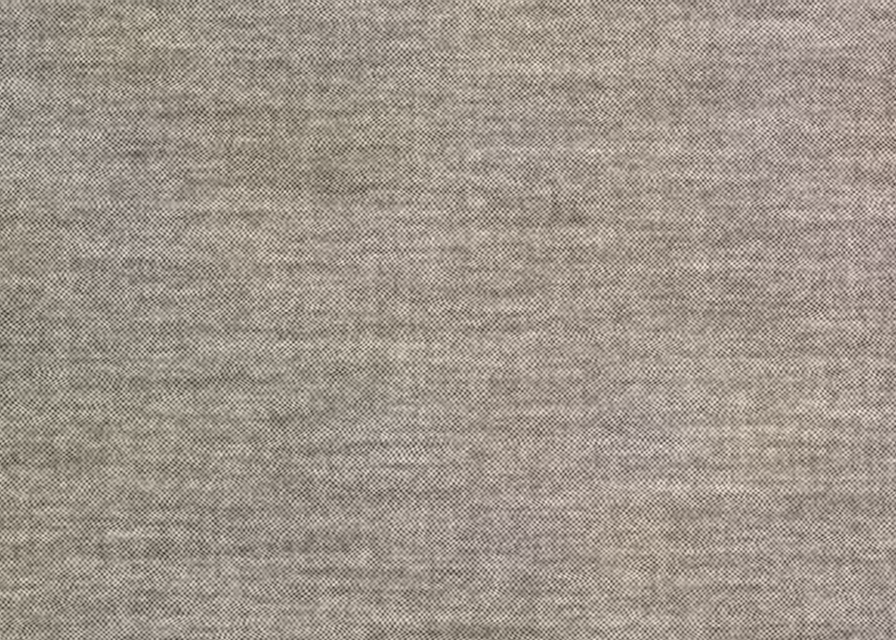
Write a WebGL 1 fragment shader that draws this texture.

```glsl
precision highp float;
// Fine woven cloth in warm grey: a staggered weave of light threads and dark gaps,
// roughened by thread grain and crossed by thin, faint horizontal slubs,
// with broad patches drifting from greenish grey at left to pinkish at right.

uniform vec2 u_resolution;

float hash(vec2 p) {
  vec3 q = fract(vec3(p.xyx) * 0.1031);
  q += dot(q, q.yzx + 33.33);
  return fract((q.x + q.y) * q.z);
}

// Smooth value noise, centred on zero
float noise(vec2 p) {
  vec2 cell = floor(p);
  vec2 f = fract(p);
  f = f * f * (3.0 - 2.0 * f);
  float low = mix(hash(cell), hash(cell + vec2(1.0, 0.0)), f.x);
  float high = mix(hash(cell + vec2(0.0, 1.0)), hash(cell + vec2(1.0, 1.0)), f.x);
  return mix(low, high, f.y) - 0.5;
}

// Staggered dots: positive on raised threads, negative in the gaps
float weave(vec2 p) {
  vec2 wobble = vec2(noise(p * vec2(45.0, 120.0)), noise(p * vec2(40.0, 75.0) + 40.0));
  vec2 phase = 6.28318 * (p * vec2(164.0, 162.0) + vec2(0.6, 0.5) * wobble);
  float dots = cos(phase.x) * cos(phase.y);
  return dots - 0.15 * (dots * dots - 0.25);
}

// Uneven yarn: horizontal streaks of several lengths and thicknesses
float slubs(vec2 p) {
  float streaks = 0.085 * noise(p * vec2(11.0, 170.0) + 11.0);
  streaks += 0.06 * noise(p * vec2(5.0, 70.0) + 57.0);
  streaks += 0.09 * noise(p * vec2(45.0, 240.0) + 93.0);
  float pale = smoothstep(0.22, 0.42, noise(p * vec2(9.0, 110.0) + 131.0));
  return streaks + 0.025 * pale - 0.003;
}

void main() {
  vec2 p = gl_FragCoord.xy / u_resolution.x;

  // Fade the weave where its threads are too fine to resolve
  float resolved = smoothstep(1.6, 2.6, u_resolution.x / 164.0);
  float contrast = 0.185 + 0.10 * noise(p * vec2(22.0, 80.0) + 19.0);
  contrast += 0.12 * noise(p * vec2(110.0, 150.0) + 211.0);
  float tone = resolved * contrast * weave(p);

  // Slubs, upright streaks and grain
  tone += slubs(p);
  tone += 0.05 * noise(p * vec2(170.0, 10.0) + 71.0);
  tone += 0.19 * noise(p * vec2(290.0, 310.0) + 5.0);

  // Broad patches and the lighter right side
  float patches = noise(p * vec2(4.0, 7.0) + 27.0);
  tone += 0.04 * patches + 0.05 * (p.x - 0.5);

  // Warm grey, tinted pink or green, with a few cool areas
  vec3 cloth = vec3(0.627, 0.590, 0.549) + tone * vec3(1.0, 0.99, 0.98);
  float blush = 0.9 * (p.x - 0.5) + 0.5 * noise(p * vec2(5.0, 7.0) + 83.0);
  float cool = noise(p * vec2(7.0, 9.0) + 151.0);
  cloth += blush * vec3(0.022, -0.012, 0.006);
  cloth += cool * vec3(-0.008, -0.003, 0.024);

  gl_FragColor = vec4(clamp(cloth, 0.0, 1.0), 1.0);
}
```
